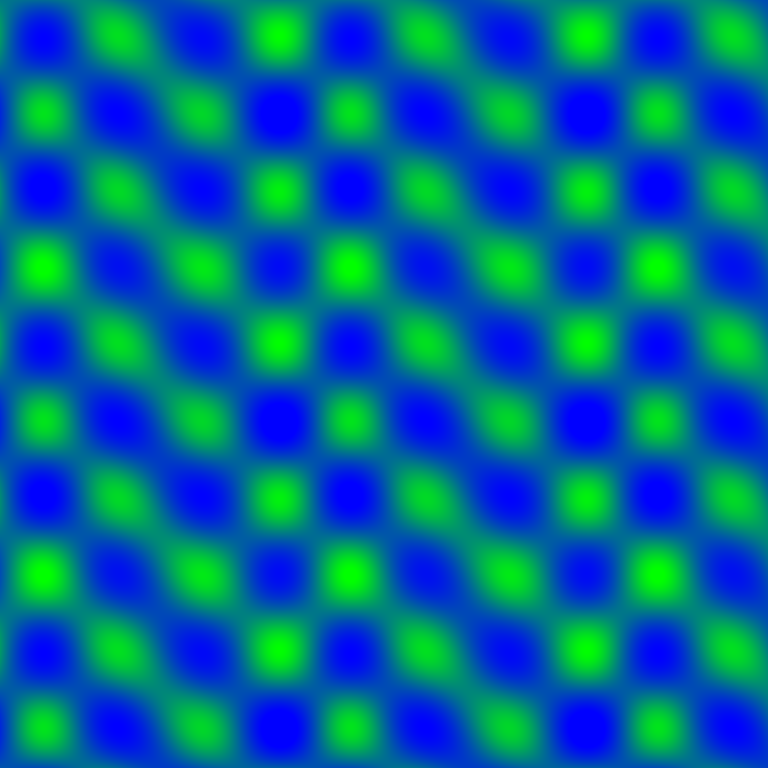
This pattern is drawn by a three.js fragment shader. Its source:

```glsl
// Soft checkerboard of glowing green and blue blobs, ten cells across and down.
// Two crossed sine waves make the cells; slower waves spanning four cells bend
// the columns, lean the blobs along one diagonal and vary their brightness.

varying vec2 vUv;

const float PI = 3.14159265;
const float CELLS = 10.0;
const float SLOW_PERIOD = 0.4;
const vec3 BLUE = vec3(0.0, 0.0, 1.0);
const vec3 GREEN = vec3(0.0, 1.0, 0.0);

// Cosine over four cells, with its crest at the given position
float slowWave(float position, float crest) {
  return cos(2.0 * PI * (position - crest) / SLOW_PERIOD);
}

// Phase of the cell grid, with columns unevenly spaced
vec2 cellPhase(vec2 p) {
  float columnShift = 0.0095 + 0.004 * slowWave(p.x, 0.33);
  return CELLS * PI * (p - vec2(columnShift, 0.002));
}

// Checker from -1 to 1; lean stretches blobs along the falling diagonal
float leaningChecker(vec2 phase, float strength, float lean) {
  vec2 s = sin(phase);
  vec2 c = cos(phase);
  return strength * s.x * s.y - lean * c.x * c.y;
}

// Share of green in the blend, with crests a little sharper than troughs
float greenShare(vec2 p) {
  float band = 0.5 - 0.5 * slowWave(p.x, 0.0);
  float checker = leaningChecker(cellPhase(p), 1.02 - 0.21 * band, 0.28 * band);
  float rowGlow = 0.08 * (1.0 - 0.65 * band) * slowWave(p.y, 0.23);
  return 0.39 + 0.5 * checker + 0.08 * checker * checker + rowGlow;
}

void main() {
  float share = clamp(greenShare(vUv), 0.0, 1.0);
  gl_FragColor = vec4(mix(BLUE, GREEN, share), 1.0);
}
```
